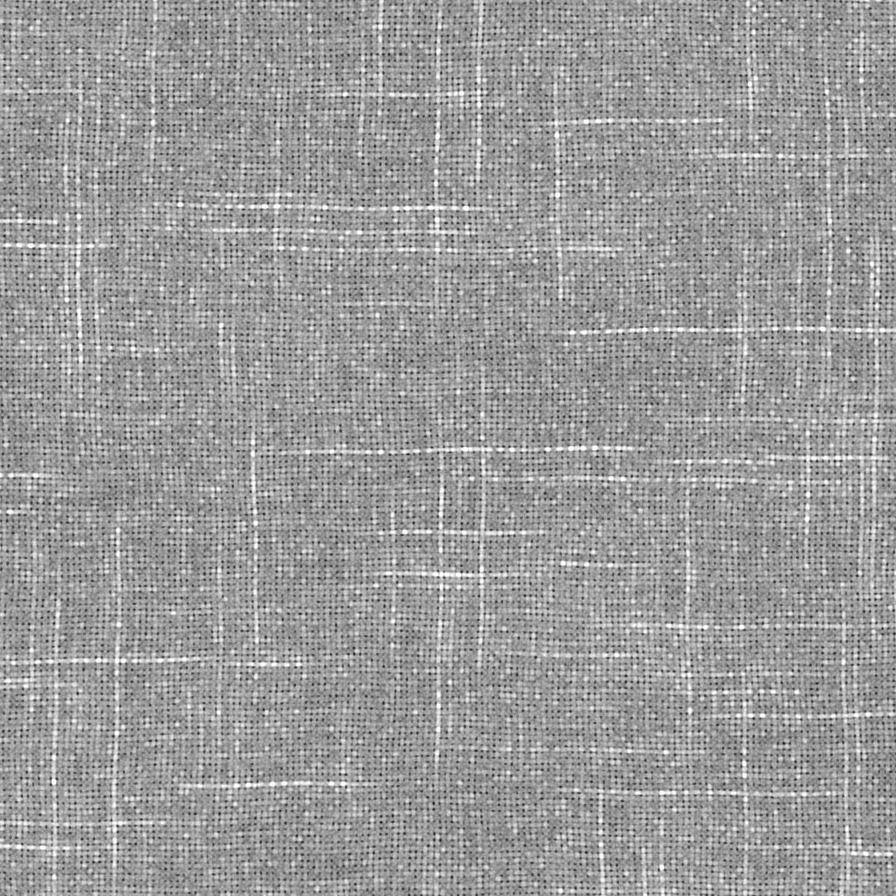
A Shadertoy shader for this texture:

```glsl
#define THREADS 150.0
#define BASE_TONE 0.625
#define RELIEF 0.09
#define GAP_DEPTH 0.38
#define CELL_CONTRAST 0.22
#define FIBRE_CONTRAST 0.20
#define STREAK_CONTRAST 0.09
#define SLUB_SPACING 75.0
#define SLUB_CHANCE 0.13
#define SLUB_GLOW 0.38

const float PI = 3.14159265;

float hash(vec2 p) {
    vec3 q = fract(vec3(p.xyx) * 0.1031);
    q += dot(q, q.yzx + 33.33);
    return fract((q.x + q.y) * q.z);
}

// Smooth variation along a single thread
float lineNoise(float along, float thread) {
    float i = floor(along);
    float t = smoothstep(0.0, 1.0, along - i);
    return mix(hash(vec2(i, thread)), hash(vec2(i + 1.0, thread)), t);
}

// Cellular noise: distance to the nearest scattered point
float cellular(vec2 p) {
    vec2 cell = floor(p);
    float nearest = 2.0;
    for (int y = -1; y <= 1; y++) {
        for (int x = -1; x <= 1; x++) {
            vec2 c = cell + vec2(x, y);
            vec2 point = c + vec2(hash(c), hash(c + 91.7));
            nearest = min(nearest, length(point - p));
        }
    }
    return nearest;
}

// Pale thick stretch of yarn, tapered at both ends
float slub(float along, float thread, float seed) {
    float s = along / SLUB_SPACING + 7.0 * hash(vec2(thread, seed));
    vec2 key = vec2(thread * 1.7 + seed, floor(s));
    float present = step(hash(key), SLUB_CHANCE);
    float halfLength = mix(0.14, 0.5, hash(key + 17.3));
    float taper = 1.0 - smoothstep(halfLength - 0.14, halfLength, abs(fract(s) - 0.5));
    float strength = mix(0.3, 1.0, hash(key + 41.9));
    return present * taper * strength * (0.5 + 0.7 * lineNoise(along * 0.45, thread + seed));
}

// Dark pinhole where four threads meet
float gap(vec2 p) {
    vec2 corner = floor(p + 0.5);
    vec2 stretch = mix(vec2(0.85, 1.25), vec2(1.25, 0.85), hash(corner + 5.1));
    float hole = 1.0 - smoothstep(0.06, 0.42, length((p - corner) * stretch));
    return hole * (0.12 + 0.88 * hash(corner + 63.2));
}

void mainImage(out vec4 fragColor, in vec2 fragCoord) {
    vec2 p = fragCoord / iResolution.y * THREADS;

    // Gentle drift of the threads
    p += 0.4 * vec2(sin(p.y * 0.061 + 2.0 * sin(p.x * 0.037)),
                    sin(p.x * 0.048 + 2.0 * sin(p.y * 0.043)));
    p += 0.12 * vec2(sin(p.y * 0.31 + p.x * 0.11), sin(p.x * 0.27 - p.y * 0.13));

    // Plain weave: x is the warp, y is the weft
    vec2 id = floor(p);
    vec2 f = p - id - 0.5;
    float side = 1.0 - 2.0 * mod(id.x + id.y, 2.0);
    vec2 profile = cos(PI * f);
    vec2 lift = 0.5 + 0.5 * side * vec2(profile.y, -profile.x);
    vec2 crown = lift * profile;
    float tone = BASE_TONE + RELIEF * (max(crown.x, crown.y) - 0.55);

    // Uneven crossings with a few pale flecks
    float grain = hash(id + 23.4);
    float bump = profile.x * profile.y;
    tone += bump * (CELL_CONTRAST * (grain - 0.5) + 0.14 * pow(grain, 9.0));

    // Streaky yarn, fine fibres and broad shading
    float warpStreak = lineNoise(p.y * 0.09, id.x + 300.0) - 0.5;
    float weftStreak = lineNoise(p.x * 0.09, id.y + 700.0) - 0.5;
    tone += STREAK_CONTRAST * (warpStreak * profile.x + weftStreak * profile.y);
    tone += FIBRE_CONTRAST * (0.45 - cellular(p * 1.7));
    tone += 0.008 * (sin(p.x * 0.07 + sin(p.y * 0.05)) + sin(p.y * 0.09 - p.x * 0.03));

    tone -= GAP_DEPTH * gap(p);

    // Slubs, beaded as they pass over and under
    vec2 pale = vec2(0.85 * slub(p.y, id.x, 211.0), slub(p.x, id.y, 557.0));
    pale *= profile * (0.3 + 0.7 * lift);
    tone += SLUB_GLOW * max(pale.x, pale.y) * 1.15;

    fragColor = vec4(vec3(clamp(tone, 0.0, 1.0)), 1.0);
}
```
